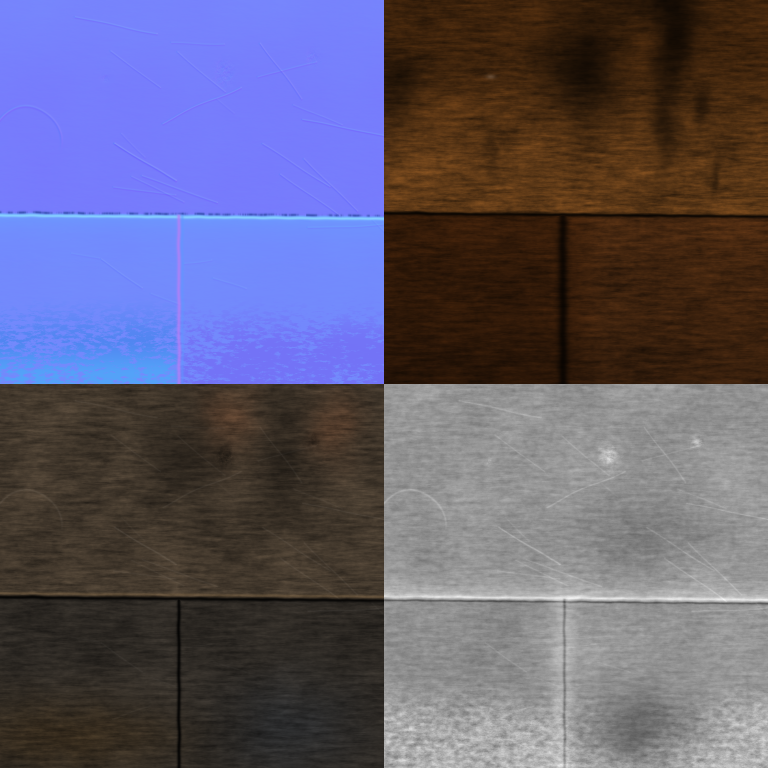
Give the GLSL for this texture map, as a WebGL 1 fragment shader.

```glsl
precision highp float;
// Four-panel sheet of worn wooden planks: normals, albedo, aged albedo and roughness.
uniform vec2 u_resolution;

vec2 hash2(vec2 p) {
  return fract(sin(vec2(dot(p, vec2(127.1, 311.7)), dot(p, vec2(269.5, 183.3)))) * 43758.5);
}

float slopeAt(vec2 cell, vec2 f, vec2 corner) {
  return dot(hash2(cell + corner) * 2. - 1., f - corner);
}

float gradientNoise(vec2 p) {
  vec2 i = floor(p), f = fract(p), u = f * f * (3. - 2. * f);
  return mix(mix(slopeAt(i, f, vec2(0)), slopeAt(i, f, vec2(1, 0)), u.x),
             mix(slopeAt(i, f, vec2(0, 1)), slopeAt(i, f, vec2(1)), u.x), u.y);
}

float fbm(vec2 p) {
  float sum = 0., amp = .8;
  for (int i = 0; i < 4; i++) {
    sum += amp * gradientNoise(p);
    p = p * 2.03 + 17.3;
    amp *= .55;
  }
  return sum;
}

// Soft ellipse: center in xy, radii in zw
float spot(vec2 q, vec4 e) {
  vec2 d = (q - e.xy) / e.zw;
  return exp(-dot(d, d));
}

float line(float d, float width) { return exp(-d * d / (width * width)); }

float below(float edge, float soft, float y) { return 1. - smoothstep(edge - soft, edge + soft, y); }

float segment(vec2 p, vec2 a, vec2 ab) {
  return length(p - a - ab * clamp(dot(p - a, ab) / dot(ab, ab), 0., 1.));
}

// Scattered fine scratches, one long diagonal and an arch at the left
float scratches(vec2 q) {
  vec2 p = q + .012 * vec2(gradientNoise(q * 7.), gradientNoise(q * 7. + 31.));
  float sum = .8 * line(segment(p, vec2(.3, .63), vec2(.16, -.1)), .0024);
  for (int i = 0; i < 26; i++) {
    vec2 start = hash2(vec2(i, 3.7)), h = hash2(vec2(i, 9.1));
    float angle = mix(-1.1, .45, h.x);
    vec2 span = (.05 + .2 * h.y) * vec2(cos(angle), sin(angle));
    sum += (.2 + .4 * h.y) * line(segment(p, start, span), .0022);
  }
  float arch = length(p - vec2(.07, .63)) - .09;
  return sum + .6 * line(arch, .003) * smoothstep(.6, .66, q.y);
}

float knots(vec2 q) {
  return .6 * spot(q, vec4(.276, .797, .012, .01)) + spot(q, vec4(.585, .81, .024, .03))
    + .8 * spot(q, vec4(.815, .85, .017, .02));
}

float relief(vec2 q) {
  return scratches(q) - 1.3 * knots(q) * (.5 + fbm(q * 55.)) + .12 * fbm(q * vec2(22, 80));
}

// seam: x = height above the long seam, y = offset from the short one, z = lower board mask
vec3 normalPanel(vec2 q, vec3 seam) {
  float e = .003, h = relief(q);
  vec2 slope = vec2(relief(q + vec2(e, 0)), relief(q + vec2(0, e))) - h;
  vec3 col = mix(vec3(.465, .487, .99), vec3(.45, .54, .99), seam.z);
  col.g += .03 * smoothstep(.7, 1., q.y) + .015 * fbm(q * 5.);
  col.rg -= .1 * slope;
  // Mottled wear along the bottom
  float fleck = fbm(q * vec2(45, 110)) + .6 * fbm(q * 7.);
  float worn = smoothstep(-.1, .35, fleck + .35 - 2.6 * abs(q.y - .06)) * below(.17, .07, q.y);
  vec3 cyan = mix(vec3(.3, .66, .97), vec3(.28, .52, .93), smoothstep(.02, .12, q.y));
  col = mix(col, mix(vec3(.45, .43, .96), cyan, below(.464, .015, q.x)), worn * .8);
  // Bevels beside the seams
  col = mix(col, vec3(.4, .64, 1), .65 * seam.z * exp(-abs(seam.x) * 28.));
  float broken = smoothstep(-.25, .25, fbm(vec2(q.x * 45., 4)));
  col = mix(col, vec3(.2, .3, .68), .85 * broken * line(seam.x - .002, .0035));
  col = mix(col, vec3(.55, .86, 1), .8 * line(seam.x + .006, .004));
  col = mix(col, vec3(.72, .5, .96), .75 * seam.z * line(seam.y, .005));
  return mix(col, vec3(.36, .6, 1), .5 * seam.z * line(seam.y - .009, .004));
}

vec3 albedoPanel(vec2 q, vec2 w, vec3 seam, float grain) {
  vec3 col = mix(vec3(.24, .135, .045), vec3(.37, .225, .09), below(.72, .2, q.y));
  vec3 board = mix(vec3(.21, .108, .035), vec3(.27, .15, .06), smoothstep(.45, .6, q.x));
  col = mix(col, board * (.75 + .6 * q.y), seam.z);
  // Dark stains and drips
  float stain = spot(w, vec4(.52, .82, .09, .13)) + spot(w, vec4(.76, .89, .05, .13))
    + .7 * spot(w, vec4(.73, .66, .035, .13)) + .6 * spot(w, vec4(.835, .72, .02, .05))
    + .7 * spot(w, vec4(.03, .77, .07, .1)) + .5 * spot(w, vec4(.27, .6, .015, .04))
    + .5 * spot(w, vec4(.86, .53, .015, .05)) + .6 * spot(w, vec4(.7, 1, .12, .05));
  col *= 1. - .68 * min(stain, 1.);
  col *= 1. + .55 * grain + .35 * fbm(q * vec2(5, 9));
  col *= 1. - .82 * max(line(seam.x, .005), .9 * seam.z * line(seam.y, .013));
  return col + .15 * spot(q, vec4(.278, .8, .012, .006));
}

vec3 agedPanel(vec2 q, vec2 w, vec3 seam, float grain) {
  vec3 col = mix(vec3(.255, .215, .17), vec3(.18, .163, .143), seam.z);
  col += vec3(.07, .02, 0) * (spot(w, vec4(.6, .91, .07, .09)) + spot(w, vec4(.87, .89, .07, .09)));
  col += vec3(.05, .02, -.02) * spot(w, vec4(.16, .08, .3, .1));
  col += vec3(-.02, 0, .025) * spot(w, vec4(.75, .1, .18, .13));
  col *= 1. - .3 * spot(w, vec4(.49, .81, .09, .12)) - .25 * spot(w, vec4(.74, .8, .06, .18));
  col *= 1. + .5 * grain + .35 * fbm(q * vec2(6, 7));
  col += .07 * scratches(q);
  col *= 1. - .6 * min(1., knots(q) * (.7 + fbm(q * 70.)));
  col *= 1. - .85 * max(line(seam.x, .005), seam.z * line(seam.y, .005));
  return col + vec3(.13, .1, .06) * line(seam.x - .01, .004);
}

vec3 roughnessPanel(vec2 q, vec2 w, vec3 seam, float grain) {
  float speckle = fbm(q * vec2(50, 75));
  float v = .58 + .1 * grain + .08 * speckle + .08 * fbm(q * 5.);
  v -= .09 * spot(w, vec4(.64, .62, .2, .1)) + .06 * seam.z * spot(w, vec4(.25, .28, .18, .12));
  v += (.11 + .2 * speckle) * below(.17, .07, w.y);
  v -= (.25 + .2 * speckle) * spot(w, vec4(.66, .1, .17, .09));
  v += .13 * scratches(q) + .25 * knots(q) * (.6 + speckle);
  v += .18 * (1. - seam.z) * exp(-abs(seam.x) * 30.) + .17 * line(seam.x, .006);
  v += seam.z * (.1 * line(seam.y, .03) - .2 * line(seam.y - .004, .004));
  return vec3(v - .22 * line(seam.x + .008, .003));
}

void main() {
  vec2 sheet = 2. * gl_FragCoord.xy / u_resolution, q = fract(sheet);
  vec2 w = q + .045 * vec2(fbm(q * 9.), fbm(q * 9. + 40.));
  float rise = q.y - .445 + .009 * q.x + .002 * gradientNoise(q * 30.);
  float side = q.x - .466 + .004 * gradientNoise(vec2(q.y * 18., 2));
  vec3 seam = vec3(rise, side, below(0., .003, rise)), col;
  float grain = fbm(q * vec2(14, 95)) + .4 * fbm(q * vec2(60, 90));
  if (sheet.y >= 1.) col = sheet.x < 1. ? normalPanel(q, seam) : albedoPanel(q, w, seam, grain);
  else col = sheet.x < 1. ? agedPanel(q, w, seam, grain) : roughnessPanel(q, w, seam, grain);
  gl_FragColor = vec4(clamp(col, 0., 1.), 1);
}
```
